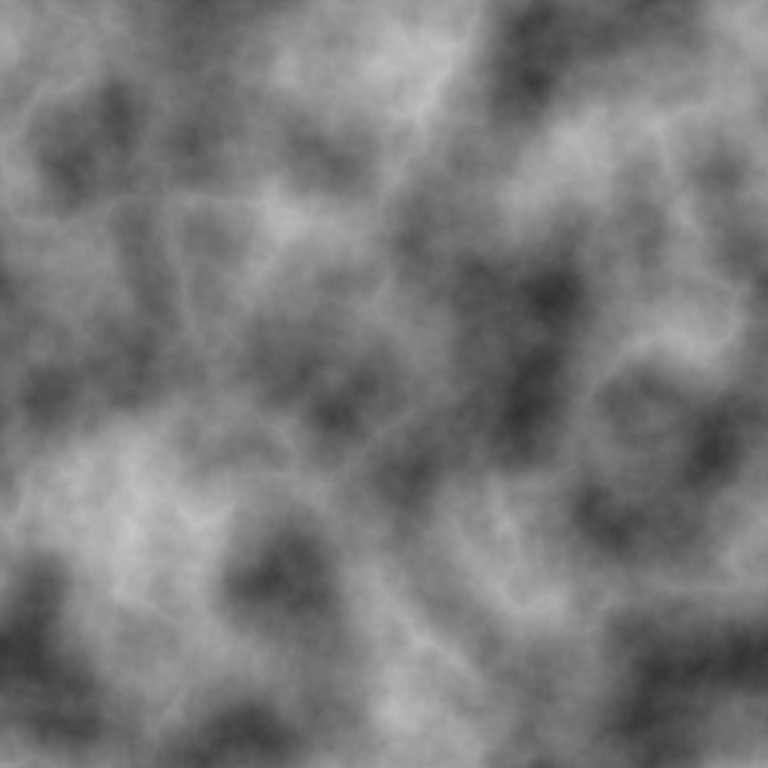
Reproduce this texture procedurally as a Shadertoy shader.

```glsl
// Tileable grey smoke: soft dark billows crossed by thin, pale creases.
// Wrapping gradient noise is layered into clouds; the rounded absolute value
// of a second layered field gives the long winding creases.
#define CLOUD_CELLS 3.0
#define CREASE_CELLS 3.0
#define CLOUD_GAIN 0.54
#define CREASE_GAIN 0.48
#define CLOUD_CONTRAST 0.29
#define CREASE_CONTRAST 0.50
#define CREASE_SOFTNESS 0.008
#define BASE_GREY 0.583
#define OCTAVES 6

// Integer hash to a random angle
float randomAngle(ivec2 cell, int seed) {
    uint h = uint(cell.x) * 1597334677u ^ uint(cell.y) * 3812015801u;
    h ^= uint(seed) * 2654435769u;
    h = (h ^ (h >> 16)) * 2146121005u;
    h = (h ^ (h >> 15)) * 2221713035u;
    h ^= h >> 16;
    return float(h & 65535u) / 65536.0 * 6.28319;
}

// Slope contribution of one lattice corner, wrapped to the period
float corner(vec2 cell, vec2 offset, float period, int seed) {
    float a = randomAngle(ivec2(mod(cell, period)), seed);
    return dot(vec2(cos(a), sin(a)), offset);
}

// Gradient noise that repeats after a whole number of cells
float wrapNoise(vec2 p, float period, int seed) {
    vec2 cell = floor(p);
    vec2 f = p - cell;
    vec2 blend = f * f * f * (f * (f * 6.0 - 15.0) + 10.0);
    vec2 right = vec2(1.0, 0.0);
    vec2 up = vec2(0.0, 1.0);
    float low = mix(corner(cell, f, period, seed),
                    corner(cell + right, f - right, period, seed), blend.x);
    float high = mix(corner(cell + up, f - up, period, seed),
                     corner(cell + 1.0, f - 1.0, period, seed), blend.x);
    return mix(low, high, blend.y);
}

// Octaves with doubled cell counts, each shifted off the common lattice
float layeredNoise(vec2 uv, float cells, float gain, int seed) {
    float sum = 0.0;
    float amplitude = 1.0;
    for (int i = 0; i < OCTAVES; i++) {
        vec2 shift = vec2(0.37, 0.61) * float(i);
        sum += amplitude * wrapNoise(uv * cells + shift, cells, seed + i);
        amplitude *= gain;
        cells *= 2.0;
    }
    return sum;
}

void mainImage(out vec4 fragColor, in vec2 fragCoord) {
    vec2 uv = fragCoord / iResolution.xy;

    // Billows and creases
    float clouds = layeredNoise(uv, CLOUD_CELLS, CLOUD_GAIN, 11);
    float field = layeredNoise(uv + 0.13, CREASE_CELLS, CREASE_GAIN, 37);
    float crease = sqrt(field * field + CREASE_SOFTNESS * CREASE_SOFTNESS);

    float grey = BASE_GREY + CLOUD_CONTRAST * clouds - CREASE_CONTRAST * crease;
    fragColor = vec4(vec3(clamp(grey, 0.0, 1.0)), 1.0);
}
```
